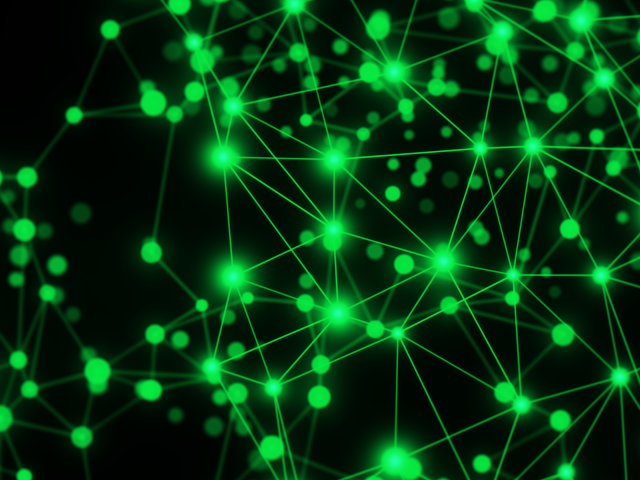
This background is drawn by a Shadertoy shader. Its source:

```glsl
// A glowing green network: three depth layers of nodes on jittered, rotated grids.
// Far nodes are dim bokeh, middle nodes are soft discs with broad faint links,
// front nodes are hot glowing cores joined by fine bright lines.

struct Layer {
    float cell, turn, seed;               // grid spacing, rotation, hash offset
    float share;                          // part of the cells that hold a node
    float radius, blur, gain, gainSpread; // disc shape and brightness
    float glow;                           // halo strength
    float linkWidth, linkGain, linkShare; // connecting lines
};

const Layer FAR   = Layer(0.070, 0.5, 11.0, 0.90, 0.0135, 0.006, 0.72, 0.70, 0.0, 0.0, 0.0, 0.0);
const Layer MID   = Layer(0.132, 0.9, 37.0, 0.82, 0.0165, 0.004, 0.90, 0.30, 0.28, 0.0065, 0.30, 0.70);
const Layer FRONT = Layer(0.205, 0.3, 73.0, 1.00, 0.0165, 0.005, 0.96, 0.04, 0.95, 0.0013, 0.78, 0.86);

const vec2  FOCUS = vec2(0.58, 0.50);     // sharpest spot, in canvas fractions
const float GLOW_NEAR = 0.029;
const float GLOW_FALL = 1.4;
const float GLOW_WIDE = 0.055;
const float WIDE_SHARE = 0.13;
const float CORE_SIZE = 0.62;
const float HAZE = 0.045;
const float CONTRAST = 0.60;
const vec3  GREEN = vec3(0.025, 0.93, 0.255);
const vec3  HOT = vec3(0.10, 0.07, 0.40);

struct Node { vec2 pos; float size, gain; bool on; };

vec3 hash3(vec2 p) {
    vec3 q = fract(p.xyx * vec3(0.1031, 0.1030, 0.0973));
    q += dot(q, q.yxz + 33.33);
    return fract((q.xxy + q.yzz) * q.zyx);
}

mat2 rotation(float a) {
    return mat2(cos(a), sin(a), -sin(a), cos(a));
}

float blob(vec2 q, vec2 centre, float radius) {
    vec2 d = (q - centre) / radius;
    return exp(-dot(d, d));
}

float aspect() { return iResolution.x / iResolution.y; }

// How likely each layer is to hold nodes at a canvas position
float region(Layer s, vec2 q) {
    if (s.seed == FRONT.seed) return smoothstep(0.20, 0.32, q.x + 0.06 * q.y);
    float corners = smoothstep(0.12, 0.30, length(q - vec2(0.0, 1.0)))
                  * smoothstep(0.05, 0.30, length(q - vec2(1.0, 0.1)));
    if (s.seed == MID.seed) return corners * (1.0 - 0.6 * blob(q, vec2(0.62, 0.25), 0.15));
    float clusters = blob(q, vec2(0.76, 0.72), 0.32) + blob(q, vec2(0.04, 0.47), 0.12)
                   + blob(q, vec2(0.32, 0.22), 0.15) + blob(q, vec2(0.36, 0.84), 0.14);
    return corners * min(clusters, 1.0);
}

Node nodeAt(Layer s, mat2 turn, vec2 id) {
    vec3 a = hash3(id + s.seed), b = hash3(id + s.seed + 50.0);
    Node n;
    n.pos = ((id + 0.5 + 0.8 * (a.xy - 0.5)) * s.cell) * turn;
    n.size = mix(0.70, 1.30, b.x);
    n.gain = s.gain * (1.0 - s.gainSpread * b.y);
    n.on = a.z < s.share * region(s, n.pos / vec2(aspect(), 1.0));
    return n;
}

float segment(vec2 p, vec2 a, vec2 b) {
    vec2 ab = b - a;
    return length(p - a - ab * clamp(dot(p - a, ab) / dot(ab, ab), 0.0, 1.0));
}

float screen(float a, float b) { return a + b * (1.0 - a); }

// Returns light in x and hot core in y
vec2 drawLayer(Layer s, vec2 p, float defocus) {
    float px = 1.0 / iResolution.y;
    mat2 turn = rotation(s.turn);
    vec2 home = floor(turn * p / s.cell);
    float light = 0.0, core = 0.0;
    for (int j = -1; j <= 1; j++)
    for (int i = -1; i <= 1; i++) {
        vec2 id = home + vec2(i, j);
        Node n = nodeAt(s, turn, id);
        if (!n.on) continue;

        // Disc, halo and core
        float d = length(p - n.pos);
        float r = s.radius * n.size * (1.0 + 0.30 * defocus);
        float edge = max(s.blur * (1.0 + 0.5 * defocus), px);
        float disc = n.gain * (1.0 - smoothstep(-edge, edge, d - r));
        float halo = exp(-pow(d / (GLOW_NEAR * n.size), GLOW_FALL));
        halo += WIDE_SHARE * exp(-d / GLOW_WIDE);
        light = screen(light, disc);
        light = screen(light, min(s.glow * n.size * halo, 1.0));
        float c = d / (CORE_SIZE * r);
        core += smoothstep(0.5, 0.9, s.glow) * exp(-c * c);

        // Links to right, upper and both diagonal neighbours
        if (s.linkGain <= 0.0) continue;
        for (int k = 0; k < 4; k++) {
            vec2 hop = k < 3 ? vec2((k + 1) & 1, (k + 1) >> 1) : vec2(1, -1);
            vec3 h = hash3(id * 3.0 + float(k) * 17.0 + s.seed);
            float chance = k < 2 ? s.linkShare : 0.75 * s.linkShare;
            if (h.x > chance) continue;
            Node m = nodeAt(s, turn, id + hop);
            if (!m.on) continue;
            float l = segment(p, n.pos, m.pos);
            float w = s.linkWidth + px + 0.002 * defocus;
            float line = 1.0 - smoothstep(0.0, w, l) + 0.12 * exp(-l / 0.005);
            light = screen(light, s.linkGain * mix(0.65, 1.0, h.y) * line / (1.0 + 0.5 * defocus));
        }
    }
    return vec2(light, core);
}

void mainImage(out vec4 fragColor, in vec2 fragCoord) {
    vec2 p = fragCoord / iResolution.y;
    vec2 q = fragCoord / iResolution.xy;
    float defocus = smoothstep(0.25, 0.50, length(q - FOCUS));

    float haze = HAZE * (blob(q, vec2(0.62, 0.60), 0.45) + blob(q, vec2(0.10, 0.40), 0.22));
    vec2 front = drawLayer(FRONT, p, defocus);
    float light = screen(haze, drawLayer(FAR, p, defocus).x);
    light = screen(light, drawLayer(MID, p, defocus).x);
    light = screen(light, front.x);

    // Deepen the shadows and lift the glow
    light = mix(light, smoothstep(0.0, 1.0, light), CONTRAST);
    fragColor = vec4(GREEN * light + HOT * min(front.y, 1.0), 1.0);
}
```
